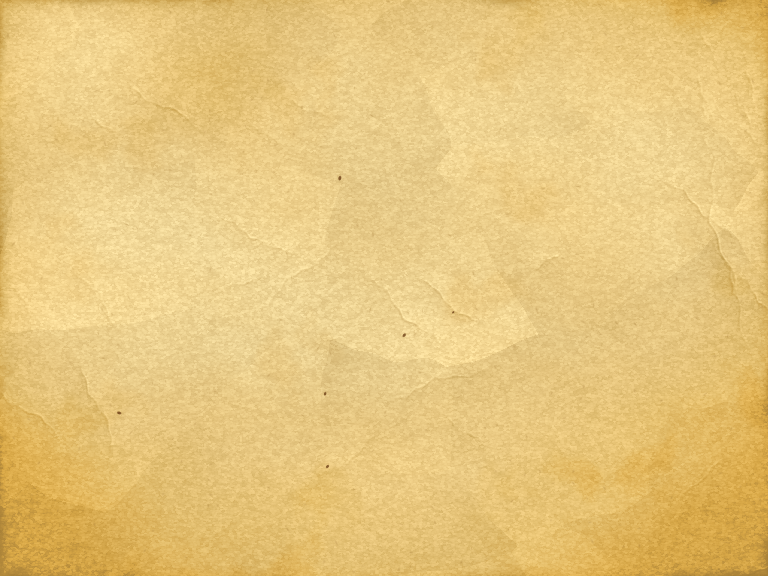
This texture is drawn by a WebGL 2 fragment shader. Its source:

```glsl
#version 300 es
precision highp float;

uniform vec2 u_resolution;
out vec4 fragColor;

vec2 hash2(vec2 p) {
    vec3 q = fract(p.xyx * vec3(0.1031, 0.1030, 0.0973));
    q += dot(q, q.yzx + 33.33);
    return fract((q.xx + q.yz) * q.zy);
}

// Offset to the nearest feature point in xy, random values of its cell in zw
vec4 nearestCell(vec2 p) {
    vec2 base = floor(p);
    vec4 best = vec4(9.0);
    for (int y = -1; y <= 1; y++)
    for (int x = -1; x <= 1; x++) {
        vec2 id = base + vec2(x, y);
        vec2 offset = p - id - hash2(id);
        if (dot(offset, offset) < dot(best.xy, best.xy))
            best = vec4(offset, hash2(id + 57.0));
    }
    return best;
}

float layeredSines(vec2 p, float phase) {
    const mat2 turn = mat2(0.80, 0.60, -0.60, 0.80);
    float sum = 0.0, amplitude = 0.5;
    for (int i = 0; i < 5; i++) {
        p = turn * p + phase;
        sum += amplitude * sin(p.x + 1.7 * sin(0.8 * p.y + phase));
        p *= 1.8;
        amplitude *= 0.55;
    }
    return sum;
}

// Cell distance plus a random tone for each cell, centred on zero
float grain(vec2 p) {
    vec4 cell = nearestCell(p);
    return 0.6 * (length(cell.xy) - 0.45) + cell.z - 0.5;
}

// Thin lit ridge with a shadow and a soft slope on each side
float crease(vec2 p, vec2 centre, float angle, float halfLength, float bend) {
    vec2 dir = vec2(cos(angle), sin(angle));
    float along = dot(p - centre, dir) / halfLength;
    float across = dot(p - centre, vec2(-dir.y, dir.x));
    across += halfLength * (0.05 * sin(along * 2.5 + bend)
        + 0.03 * asin(sin(along * 7.0 + bend * 3.0)) + 0.012 * sin(along * 23.0 + bend));
    float ridge = exp(-pow((across - 0.001) / 0.0016, 2.0));
    float shadow = exp(-pow((across + 0.0022) / 0.0019, 2.0));
    float slope = smoothstep(-0.002, 0.002, across) - 0.5;
    float taper = 1.0 - smoothstep(0.1, 1.0, abs(along));
    float broken = 0.65 + 0.35 * sin(along * 9.0 + bend * 2.0);
    return taper * (broken * (ridge - 1.2 * shadow) + 0.8 * slope * exp(-abs(across) / 0.035));
}

float creaseField(vec2 p, int count, vec2 corner, vec2 size, float angle, float spread, float seed) {
    float relief = 0.0;
    for (int i = 0; i < count; i++) {
        vec2 place = hash2(vec2(float(i) * 7.0 + 3.0, seed));
        vec2 form = hash2(vec2(float(i) * 5.0 + 11.0, seed + 40.0));
        float halfLength = mix(0.04, 0.14, form.y);
        float strength = mix(0.3, 1.0, fract(form.x * 7.3));
        relief += strength * crease(p, corner + place * size,
            angle + spread * (form.x - 0.5), halfLength, place.x * 20.0);
    }
    return relief;
}

// Short turned flecks, one at most in each grid cell
float flecks(vec2 p, float scale, float density, float radius, float stretch, float blur) {
    vec2 id = floor(p * scale);
    vec2 place = hash2(id + 19.0), form = hash2(id + 83.0);
    vec2 q = (fract(p * scale) - mix(vec2(0.25), vec2(0.75), place)) / scale;
    float angle = form.x * 6.283;
    q = mat2(cos(angle), -sin(angle), sin(angle), cos(angle)) * q;
    q.x /= stretch;
    float size = radius * mix(0.5, 1.0, place.x);
    return step(form.y, density) * (1.0 - smoothstep(size - blur, size + blur, length(q)));
}

// Paper colours from pale to aged, one per unit of level
vec3 paperColour(float level) {
    vec3 ramp[7] = vec3[7](
        vec3(0.96, 0.87, 0.63), vec3(0.93, 0.82, 0.56), vec3(0.91, 0.78, 0.50),
        vec3(0.88, 0.74, 0.43), vec3(0.87, 0.70, 0.35), vec3(0.84, 0.65, 0.27),
        vec3(0.73, 0.56, 0.24));
    float t = clamp(level + 1.0, 0.0, 5.999);
    int i = int(t);
    return mix(ramp[i], ramp[i + 1], fract(t));
}

float blot(vec2 p, vec2 centre, float radius) {
    vec2 q = (p - centre) / radius;
    return exp(-dot(q, q));
}

void main() {
    vec2 p = gl_FragCoord.xy / u_resolution.y;
    float width = u_resolution.x / u_resolution.y;
    float pixel = 1.0 / u_resolution.y;
    vec2 edge = min(p, vec2(width, 1.0) - p);
    float mottle = layeredSines(p * vec2(4.0, 6.5), 1.3);
    vec2 warped = p + 0.04 * vec2(mottle, layeredSines(p * 6.0, 2.7));

    // Ageing toward the borders and corners
    float level = -0.2 + 1.6 * exp(-edge.x / 0.11) + 1.3 * exp(-edge.y / 0.08);
    level += 0.8 * (1.0 - smoothstep(0.0, 0.5, p.y));
    level += 2.4 * blot(warped, vec2(0.0, 0.08), 0.30) + 2.4 * blot(warped, vec2(width, 0.1), 0.34);
    level += 1.9 * blot(warped, vec2(0.26 * width, 0.89), 0.16);
    level += 1.0 * blot(warped, vec2(width, 1.0), 0.22);
    level += 0.65 * mottle + 0.35 * layeredSines(p * vec2(9.0, 17.0), 5.2);
    level += 0.8 * smoothstep(0.4, 0.9, layeredSines(p * 13.0, 4.1));
    level = min(level, mix(3.8, level, 0.3));

    // Worn rim in uneven patches
    float wear = smoothstep(-0.2, 0.8, layeredSines(p * 11.0, 0.6));
    float rim = max(min(edge.x, edge.y) + 0.003 * layeredSines(p * 40.0, 0.6), 0.0);
    level += (0.3 + 1.5 * wear) * exp(-rim / 0.008);

    // Tilted facets and sharp creases
    vec4 facet = nearestCell(warped * vec2(3.2, 4.6) + 4.0);
    float tilt = dot(facet.xy, facet.zw - 0.5);
    float relief = creaseField(p, 9, vec2(0.15, 0.25), vec2(0.85, 0.6), -0.55, 0.5, 2.0);
    relief += creaseField(p, 5, vec2(0.4, 0.2), vec2(0.6, 0.45), 0.55, 0.6, 15.0);
    relief += creaseField(p, 9, vec2(width - 0.16, 0.4), vec2(0.15, 0.58), -1.0, 0.6, 27.0);
    relief += creaseField(p, 4, vec2(0.03, 0.2), vec2(0.15, 0.3), -0.9, 0.6, 34.0);
    relief += creaseField(p, 5, vec2(width - 0.25, 0.0), vec2(0.25, 0.2), 0.8, 0.4, 46.0);
    relief += crease(p, vec2(width - 0.07, 0.57), -1.3, 0.24, 1.0);
    level -= 0.7 * relief - 0.8 * tilt;

    // Fine grain, longer across than high
    float fibreGrain = grain(p * vec2(190.0, 290.0)) + 0.4 * grain(p * vec2(60.0, 120.0) + 31.0);
    vec3 colour = paperColour(level + 0.8 * fibreGrain);

    // Light over the folds, grain and uneven sheet
    float shade = 0.035 * relief - 0.08 * tilt - 0.045 * fibreGrain;
    shade -= 0.02 * layeredSines(p * vec2(5.0, 8.0) + 3.0, 2.2);
    shade -= 0.10 * wear * exp(-rim / 0.008);
    colour *= 1.0 + shade;

    // Faint fibres and small dark specks
    float fibres = flecks(warped, 38.0, 0.16, 0.0013, 2.0, pixel);
    float specks = flecks(p, 8.0, 0.10, 0.0026, 1.5, 0.6 * pixel);
    colour = mix(colour, vec3(0.66, 0.50, 0.24), 0.35 * fibres);
    colour = mix(colour, vec3(0.42, 0.24, 0.08), 0.8 * specks);
    fragColor = vec4(colour, 1.0);
}
```
